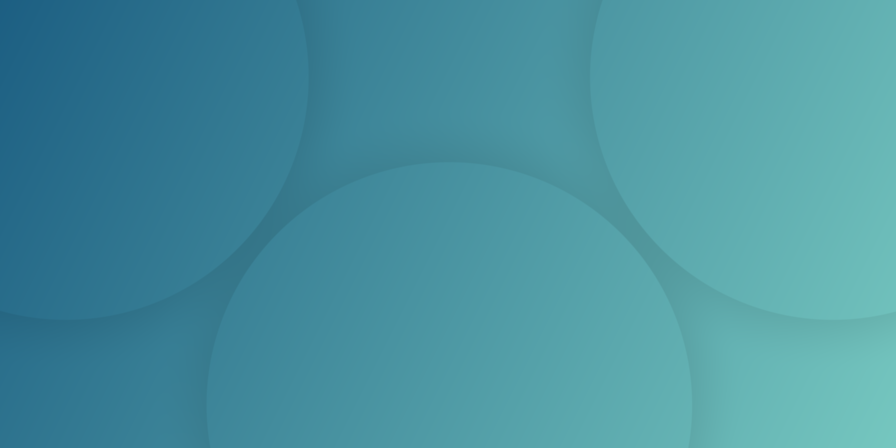
Give the GLSL for this background, as a WebGL 1 fragment shader.

```glsl
precision highp float;
// Three large flat discs with soft shadows on a diagonal blue to teal gradient.

uniform vec2 u_resolution;

void main() {
    vec2 uv = gl_FragCoord.xy / u_resolution;
    float pixel = 1.0 / u_resolution.y;

    // Height units, measured from the middle of the bottom edge
    vec2 p = vec2((uv.x - 0.5) * u_resolution.x * pixel, uv.y);

    // Gradient from the upper left to the lower right
    float slope = 0.8 * uv.x + 0.2 * (1.0 - uv.y);
    vec3 gradient = mix(vec3(0.11, 0.37, 0.51), vec3(0.46, 0.78, 0.75), slope);

    // Two upper discs flank a lower one; each casts a shadow outward
    float nearest = 1.0;
    float light = 1.0;
    for (int i = -1; i <= 1; i++) {
        float side = float(i);
        vec2 center = vec2(0.003 + 0.856 * side, mix(0.096, 0.828, abs(side)));
        float edge = length(p - center) - 0.542;
        nearest = min(nearest, edge);
        light *= 1.0 - 0.13 * (1.0 - smoothstep(-0.12, 0.12, edge));
    }

    // Shadows darken only the ground between the discs
    float ground = smoothstep(-pixel, pixel, nearest);
    gl_FragColor = vec4(gradient * mix(1.0, light, ground), 1.0);
}
```
